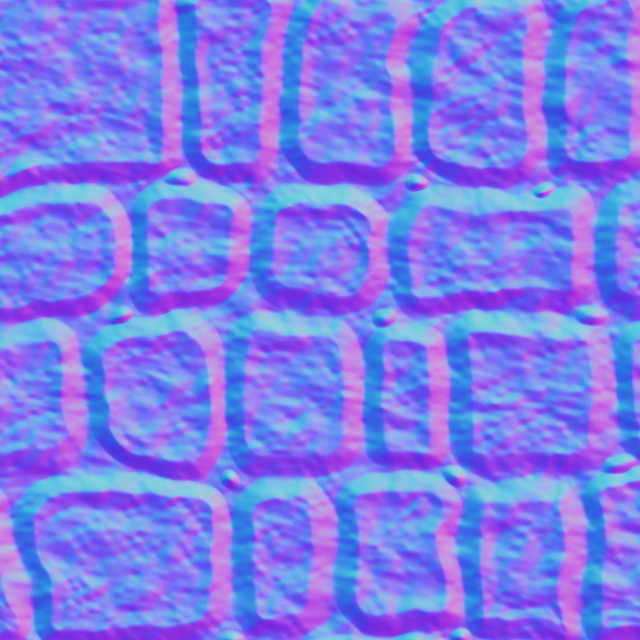
Give the GLSL for this texture map, as a Shadertoy shader.

```glsl
// Tangent-space normal map of a rough stone wall with uneven courses and small wedged pebbles.

const vec2 GRID = vec2(3.0, 4.0);   // blocks per course, courses per canvas
const vec2 JITTER = vec2(0.5, 0.3); // irregularity of the joints
const float GAP = 0.002;            // half width of a joint
const float STONE_RISE = 0.027;
const float SAMPLE_STEP = 0.0035;   // also sets the softness of the relief

float hash(vec2 p) {
    vec3 q = fract(p.xyx * 0.1031);
    q += dot(q, q.yzx + 33.33);
    return fract((q.x + q.y) * q.z);
}

float noise(vec2 p) {
    vec2 i = floor(p), f = fract(p);
    vec2 u = f * f * f * (f * (f * 6.0 - 15.0) + 10.0);
    float low = mix(hash(i), hash(i + vec2(1, 0)), u.x);
    float high = mix(hash(i + vec2(0, 1)), hash(i + vec2(1, 1)), u.x);
    return mix(low, high, u.y);
}

vec2 noise2(vec2 p) {
    return vec2(noise(p), noise(p + vec2(37.2, 81.7))) - 0.5;
}

// Jittered position of joint number i on a line of joints
float joint(float i, float seed, float jitter) {
    return i + jitter * (hash(vec2(i + 40.0, seed + 71.0)) - 0.5);
}

// Number of the joint just before x
float jointBefore(float x, float seed, float jitter) {
    float i = floor(x);
    if (x < joint(i, seed, jitter)) return i - 1.0;
    if (x >= joint(i + 1.0, seed, jitter)) return i + 1.0;
    return i;
}

// Shift of a course along the wall
float courseShift(float row) {
    return hash(vec2(row + 9.0, 17.0));
}

float columnJoint(float i, float row) {
    return joint(i, row + 5.0, JITTER.x) - courseShift(row);
}

// Bounds of the stone around p: a block of a course, split up to twice
void findStone(vec2 p, out vec2 lo, out vec2 hi) {
    vec2 g = p * GRID;
    float row = jointBefore(g.y, 0.0, JITTER.y);
    float col = jointBefore(g.x + courseShift(row), row + 5.0, JITTER.x);
    lo = vec2(columnJoint(col, row), joint(row, 0.0, JITTER.y)) / GRID;
    hi = vec2(columnJoint(col + 1.0, row), joint(row + 1.0, 0.0, JITTER.y)) / GRID;

    for (int k = 0; k < 2; k++) {
        vec2 size = hi - lo, id = (lo + hi) * 97.0 + 200.0;
        vec2 axis = size.x > size.y * 1.1 ? vec2(1, 0) : vec2(0, 1);
        if (dot(size, axis) < mix(0.23, 0.42, hash(id)) + 0.03 * axis.y) break;
        vec2 cut = mix(lo, hi, mix(0.38, 0.62, hash(id + 13.0)));
        vec2 side = step(cut, p) * axis;
        lo = mix(lo, cut, side);
        hi = mix(hi, cut, axis - side);
    }
}

float roundedBox(vec2 p, vec2 halfSize, float radius) {
    vec2 q = abs(p) - halfSize + radius;
    return length(max(q, 0.0)) + min(max(q.x, q.y), 0.0) - radius;
}

// Raised stone with a bevel and a slightly sunken face
float stoneHeight(vec2 p) {
    vec2 lo, hi;
    findStone(p, lo, hi);
    vec2 halfSize = (hi - lo) * 0.5, id = (lo + hi) * 83.0 + 300.0;
    float radius = min(mix(0.03, 0.085, hash(id)), 0.7 * min(halfSize.x, halfSize.y));
    float inside = -roundedBox(p - (lo + hi) * 0.5, halfSize - GAP, radius);
    float bevel = mix(0.025, 0.035, hash(id + 7.0));
    float ramp = clamp(inside / bevel, 0.0, 1.0);
    float profile = mix(ramp, smoothstep(0.0, 1.0, ramp), 0.4);
    return STONE_RISE * profile - 0.006 * smoothstep(bevel * 0.9, bevel + 0.025, inside);
}

// Small domes where upright joints meet the course joints
float pebbleHeight(vec2 p) {
    vec2 g = p * GRID;
    float height = 0.0;
    for (int y = -1; y <= 1; y++)
    for (int x = -1; x <= 2; x++) {
        float row = floor(g.y + 0.5) + float(y);
        float col = floor(g.x + 0.5 + courseShift(row)) + float(x);
        vec2 center = vec2(columnJoint(col, row), joint(row, 0.0, JITTER.y)) / GRID;
        float pick = hash(vec2(col, row) + 51.0);
        vec2 radii = mix(0.014, 0.025, pick) * vec2(1.15, 0.9);
        float dome = smoothstep(1.0, 0.1, length((p - center) / radii));
        height = max(height, 0.016 * dome * step(0.2, pick));
    }
    return height;
}

// Soft lumps, a little wider than tall
float grain(vec2 p) {
    vec2 q = (p + 0.014 * noise2(p * 13.0)) * vec2(18.0, 25.0);
    float sum = 0.0, amplitude = 0.0135;
    for (int k = 0; k < 3; k++) {
        sum += amplitude * (noise(q) - 0.5);
        q = mat2(1.95, 0.25, -0.25, 1.95) * q + 19.3;
        amplitude *= 0.54;
    }
    return sum;
}

float wallHeight(vec2 p) {
    vec2 warped = p + 0.036 * noise2(p * 4.7) + 0.016 * noise2(p * 13.0) + 0.006 * noise2(p * 31.0);
    return max(stoneHeight(warped), pebbleHeight(warped)) + grain(p);
}

// Encodes the slope with steep tilts eased off and blue lifted
vec3 encodeSlope(vec2 slope) {
    vec2 tilt = -slope / sqrt(1.0 + 1.9 * dot(slope, slope));
    float up = sqrt(1.0 - dot(tilt, tilt));
    return vec3(tilt * 0.5 + 0.49, 0.61 + 0.345 * up);
}

void mainImage(out vec4 fragColor, in vec2 fragCoord) {
    vec2 p = fragCoord / iResolution.y;
    vec2 e = vec2(SAMPLE_STEP, 0.0);
    vec2 slope = vec2(wallHeight(p + e.xy) - wallHeight(p - e.xy),
                      wallHeight(p + e.yx) - wallHeight(p - e.yx)) / (2.0 * SAMPLE_STEP);
    fragColor = vec4(encodeSlope(slope), 1.0);
}
```
